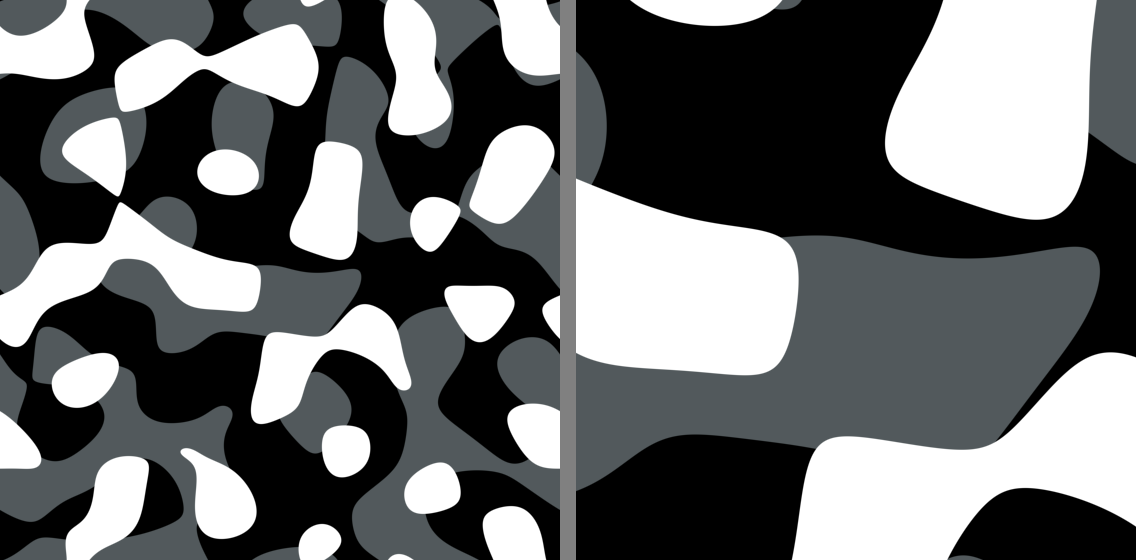
Left, the full canvas; right, a detail of the centre.
Reproduce this pattern procedurally as a WebGL 2 fragment shader.

```glsl
#version 300 es
precision highp float;

// Three-tone camouflage: grey patches on black, with white patches on top.
// Each layer is a threshold of a random field summed from plane waves whose
// integer wave vectors lie in a soft ring, so it tiles and keeps its coverage.

#define GREY_LEVEL 0.16
#define WHITE_LEVEL 0.51
#define GREY_WAVES 4.4
#define WHITE_WAVES 4.8
#define RING_WIDTH 2.2
#define MAX_WAVE 8
#define EDGE_PIXELS 0.8
#define GREY_SEED 17u
#define WHITE_SEED 59u

uniform vec2 u_resolution;
out vec4 outColor;

const float TAU = 6.2831853;
const vec3 BLACK = vec3(0.0);
const vec3 GREY = vec3(0.32, 0.35, 0.36);
const vec3 WHITE = vec3(1.0);

// Integer hash of a wave vector and a seed, from 0 to 1.
float hash(ivec2 wave, uint seed) {
    uint h = uint(wave.x + 64) * 73856093u ^ uint(wave.y + 64) * 19349663u;
    h ^= seed * 83492791u;
    h = (h ^ (h >> 16)) * 2146121005u;
    h = (h ^ (h >> 15)) * 2221713035u;
    h ^= h >> 16;
    return float(h >> 8) / 16777216.0;
}

// Approximate signed distance to the patch outline, positive inside.
float patchDistance(vec2 p, float waves, float level, uint seed) {
    float height = 0.0;
    float variance = 0.0;
    vec2 slope = vec2(0.0);
    for (int x = 0; x <= MAX_WAVE; x++) {
        for (int y = -MAX_WAVE; y <= MAX_WAVE; y++) {
            // One half plane is enough: opposite vectors give the same wave.
            if (x == 0 && y <= 0) continue;
            ivec2 wave = ivec2(x, y);
            vec2 k = vec2(wave);
            float offset = (length(k) - waves) / RING_WIDTH;
            float weight = exp(-offset * offset);
            float angle = TAU * (dot(k, p) + hash(wave, seed));
            height += weight * cos(angle);
            slope -= weight * TAU * k * sin(angle);
            variance += 0.5 * weight * weight;
        }
    }
    // Scale to unit variance so that the level sets the covered share.
    float deviation = sqrt(variance);
    return (height / deviation - level) / max(length(slope) / deviation, 0.5);
}

// Antialiased coverage from a signed distance in canvas units.
float coverage(float d, float edge) {
    return smoothstep(-edge, edge, d);
}

void main() {
    float size = min(u_resolution.x, u_resolution.y);
    vec2 p = gl_FragCoord.xy / size;
    float edge = EDGE_PIXELS / size;

    float grey = patchDistance(p, GREY_WAVES, GREY_LEVEL, GREY_SEED);
    float white = patchDistance(p, WHITE_WAVES, WHITE_LEVEL, WHITE_SEED);

    // Stack the layers from bottom to top.
    vec3 color = mix(BLACK, GREY, coverage(grey, edge));
    color = mix(color, WHITE, coverage(white, edge));
    outColor = vec4(color, 1.0);
}
```
